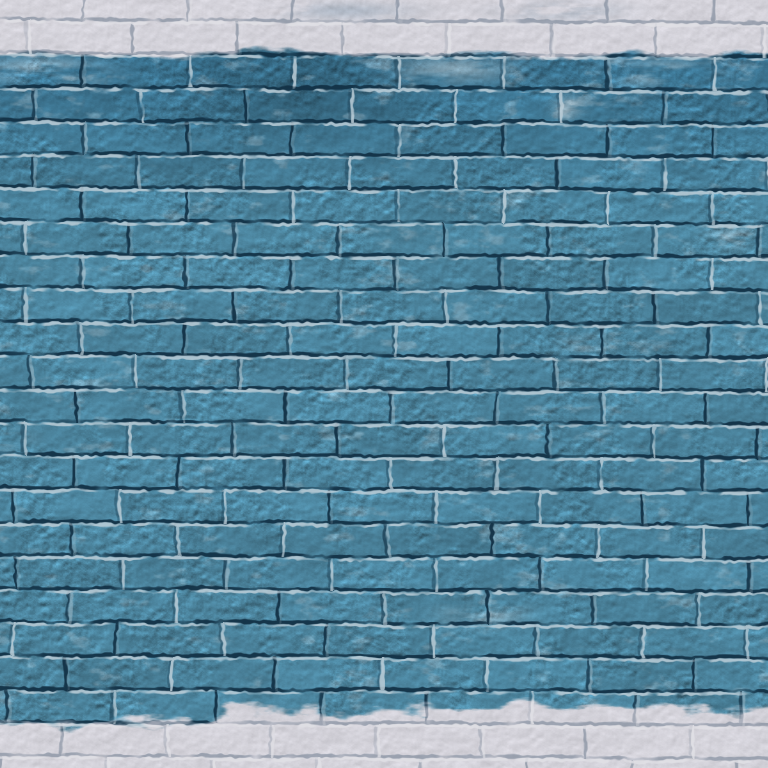
Give the GLSL for this texture, as a WebGL 1 fragment shader.

```glsl
precision highp float;
// A weathered brick wall: a broad blue painted field between two white bands.
// Running-bond courses come from floor/fract with a drifting phase; noise
// roughens the joints, embosses the surface and frays the paint edges.
uniform vec2 u_resolution;

float hash(vec2 p) {
    vec3 q = fract(vec3(p.xyx) * 0.1031);
    q += dot(q, q.yzx + 33.33);
    return fract((q.x + q.y) * q.z);
}

float noise(vec2 p) {
    vec2 i = floor(p), f = fract(p);
    f = f * f * (3.0 - 2.0 * f);
    return mix(mix(hash(i), hash(i + vec2(1.0, 0.0)), f.x),
               mix(hash(i + vec2(0.0, 1.0)), hash(i + 1.0), f.x), f.y);
}

float fbm(vec2 p) {
    float sum = 0.0, amp = 0.5;
    for (int i = 0; i < 4; i++) {
        sum += amp * noise(p);
        p = p * 2.03 + 17.1;
        amp *= 0.5;
    }
    return sum / 0.9375;
}

// Soft stroke around zero distance.
float stroke(float d, float halfWidth) {
    float soft = max(0.0012, 0.7 / u_resolution.y);
    return 1.0 - smoothstep(halfWidth - soft, halfWidth + soft, abs(d));
}

// Horizontal offset of the upright joints in each course.
float coursePhase(float row) {
    float odd = mod(row, 2.0);
    float drift = mix(0.1094 - 0.0000586 * row * row,
                      0.0417 - 0.0000716 * row * row, odd);
    return drift + odd * step(row, 17.5) * 0.007 * sin((row - 2.0) * 0.838);
}

float spot(vec2 p, vec2 center, vec2 size) {
    vec2 d = (p - center) / size;
    return exp(-dot(d, d));
}

void main() {
    vec2 p = gl_FragCoord.xy / u_resolution;
    p.y = 1.0 - p.y; // measured downward from the top

    // Uneven bricklaying and crumbling edges
    vec2 rough = vec2(noise(p * 160.0), noise(p * 160.0 + 41.0)) - 0.5;
    vec2 bend = vec2(noise(p * 26.0 + 9.0), noise(p * 19.0 + 70.0)) - 0.5;
    vec2 w = p + rough * 0.0028 + bend * vec2(0.004, 0.003);

    // Course and brick cells, with signed distance to the nearest joint
    float v = (w.y - 0.0265 - 0.0045 * w.x) / 0.04355;
    float row = floor(v) + 1.0;
    float bedDist = (fract(v + 0.5) - 0.5) * 0.04355;
    float u = (w.x - coursePhase(row)) / 0.1366;
    float headDist = (fract(u + 0.5) - 0.5) * 0.1366;
    vec2 brick = vec2(floor(u) + 3.0, row);
    vec2 joint = vec2(floor(u + 0.5) + 7.0, row + 31.0);

    // Frayed boundaries of the blue paint
    float fray = fbm(p * vec2(22.0, 60.0)) - 0.5;
    float topEdge = 0.0725 - 0.012 * smoothstep(0.30, 0.32, p.x)
                  * (1.0 - smoothstep(0.33, 0.47, p.x)) + fray * 0.020;
    float lowEdge = mix(0.940, 0.921, smoothstep(0.26, 0.30, p.x))
                  + 0.006 * spot(p, vec2(0.49, 0.92), vec2(0.06, 0.1)) + fray * 0.036;
    float paint = smoothstep(-0.004, 0.004, p.y - topEdge)
                * (1.0 - smoothstep(-0.005, 0.005, p.y - lowEdge));

    // Blue field: tone by brick, region and mottling
    float mottle = fbm(p * vec2(30.0, 55.0) + 5.0) - 0.5;
    vec3 blue = mix(vec3(0.225, 0.445, 0.560), vec3(0.292, 0.510, 0.608),
                    smoothstep(0.05, 0.32, p.y));
    blue *= 1.0 + 0.09 * (hash(brick) - 0.5) + 0.18 * mottle;
    blue *= 1.0 - 0.16 * spot(p, vec2(0.38, 0.12), vec2(0.15, 0.08));

    // Thin paint and pale scuffs
    float streak = fbm(p * vec2(18.0, 75.0) + 23.0);
    float thin = smoothstep(0.62, 0.82, fbm(p * vec2(30.0, 60.0) + 80.0)) * 0.30;
    float rimSpots = spot(p, vec2(0.59, 0.09), vec2(0.07, 0.016))
                   + spot(p, vec2(0.86, 0.095), vec2(0.07, 0.016))
                   + spot(p, vec2(0.05, 0.09), vec2(0.07, 0.016));
    thin += rimSpots * smoothstep(0.30, 0.65, streak) * 0.60;
    float scuffs = spot(p, vec2(0.74, 0.140), vec2(0.018, 0.014))
                 + spot(p, vec2(0.76, 0.450), vec2(0.025, 0.012))
                 + spot(p, vec2(0.96, 0.310), vec2(0.035, 0.012))
                 + spot(p, vec2(0.63, 0.800), vec2(0.045, 0.016))
                 + spot(p, vec2(0.01, 0.570), vec2(0.025, 0.016));
    thin += scuffs * smoothstep(0.30, 0.65, streak) * 0.55;
    blue = mix(blue, vec3(0.70, 0.77, 0.81), clamp(thin, 0.0, 0.8));

    // White bands with faint blue-grey brushing
    vec3 white = vec3(0.83, 0.825, 0.855) * (1.0 + 0.06 * mottle);
    float brushed = spot(p, vec2(0.45, 0.014), vec2(0.08, 0.011))
                  + spot(p, vec2(0.73, 0.014), vec2(0.07, 0.011));
    white = mix(white, vec3(0.63, 0.68, 0.74), brushed * smoothstep(0.2, 0.5, streak) * 0.7);
    vec3 color = mix(white, blue, paint);

    // Grain lit from above, with sparse sharp bumps
    vec2 g = p * vec2(105.0, 135.0);
    float relief = fbm(g) - fbm(g + vec2(0.25, 0.55));
    float rugged = mix(0.25, 0.65, smoothstep(0.35, 0.65, fbm(p * 20.0 + 60.0)));
    color *= 1.0 - relief * mix(0.12, rugged, paint);

    // Joints: shadow under and beside bricks, light on the next edge
    float wear = noise(p * vec2(45.0, 80.0) + 12.0);
    float chalk = noise(p * vec2(60.0, 95.0) + 90.0);
    float bedShade = stroke(bedDist + 0.0016, 0.0013 + 0.0017 * wear)
                   * smoothstep(-0.25, 0.55, wear);
    float bedLight = stroke(bedDist - 0.0022, 0.0008 + 0.0018 * chalk)
                   * smoothstep(0.10, 0.60, chalk);
    float side = smoothstep(0.15, 0.85, hash(joint));
    float headShade = stroke(headDist + 0.0018, 0.0013 + 0.0014 * wear)
                    * mix(0.35, 1.0, side);
    float headLight = stroke(headDist - 0.0018, 0.0012 + 0.0014 * chalk)
                    * mix(1.0, 0.20, side) * smoothstep(-0.2, 0.45, chalk);
    float shade = max(bedShade, headShade);
    float light = max(bedLight, headLight);
    color = mix(color, mix(vec3(0.46, 0.51, 0.58), vec3(0.070, 0.190, 0.270), paint),
                shade * mix(0.60, 0.94, paint));
    color = mix(color, mix(vec3(0.88, 0.88, 0.90), vec3(0.74, 0.81, 0.85), paint), light * 0.85);

    gl_FragColor = vec4(clamp(color, 0.0, 1.0), 1.0);
}
```
